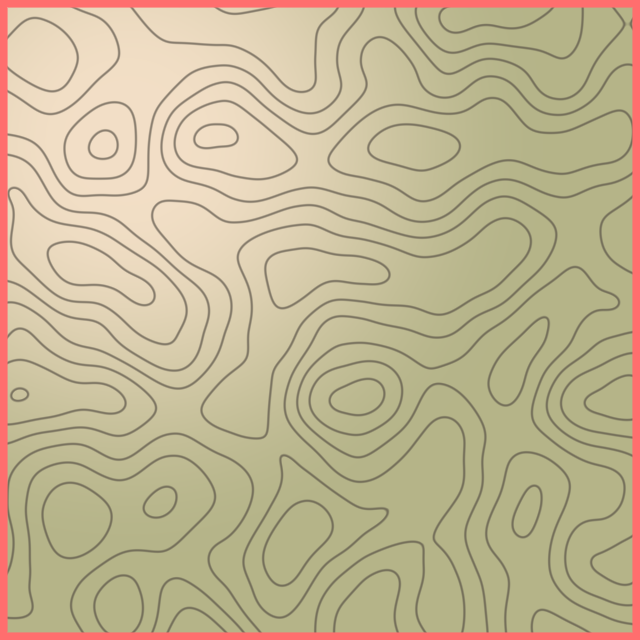
Write a Shadertoy shader that draws this pattern.

```glsl
// Topographic contour lines over a warm radial gradient, framed by a coral border.

const vec3 CREAM = vec3(0.948, 0.872, 0.775);
const vec3 OLIVE = vec3(0.708, 0.705, 0.535);
const vec3 INK   = vec3(0.330, 0.300, 0.260);
const vec3 CORAL = vec3(1.000, 0.430, 0.430);

const vec2  GLOW_CENTER   = vec2(0.20, 0.78);
const float GLOW_INNER    = 0.08;
const float GLOW_OUTER    = 0.66;
const float BORDER_WIDTH  = 0.0118;
const float LINE_WIDTH    = 0.0034;
const float LINE_OPACITY  = 0.66;
const float TERRAIN_SCALE = 5.0;   // noise cells across the canvas
const float DETAIL        = 0.14;  // weight of the finer terrain layer
const float LEVELS        = 5.8;   // contour lines per unit of height
const float MIN_SLOPE     = 5.0;   // keeps flat summits from filling with ink
const vec2  TERRAIN_SHIFT = vec2(13.3, 7.6);

// Unit gradient direction for a lattice point.
vec2 latticeGradient(vec2 cell) {
    vec3 q = fract(cell.xyx * vec3(0.1031, 0.1030, 0.0973));
    q += dot(q, q.yzx + 33.33);
    float angle = 6.28318 * fract((q.x + q.y) * q.z);
    return vec2(cos(angle), sin(angle));
}

float cornerHeight(vec2 cell, vec2 local, vec2 corner) {
    return dot(latticeGradient(cell + corner), local - corner);
}

// Gradient noise with quintic blending.
float gradientNoise(vec2 p) {
    vec2 cell = floor(p), f = fract(p);
    vec2 blend = f * f * f * (f * (f * 6.0 - 15.0) + 10.0);
    float low  = mix(cornerHeight(cell, f, vec2(0, 0)),
                     cornerHeight(cell, f, vec2(1, 0)), blend.x);
    float high = mix(cornerHeight(cell, f, vec2(0, 1)),
                     cornerHeight(cell, f, vec2(1, 1)), blend.x);
    return mix(low, high, blend.y);
}

// Terrain height measured in contour levels.
float terrain(vec2 uv) {
    vec2 p = uv * TERRAIN_SCALE + TERRAIN_SHIFT;
    return LEVELS * (gradientNoise(p) + DETAIL * gradientNoise(p * 2.0 + 41.7));
}

// Distance to the nearest contour, in canvas units.
float contourDistance(vec2 uv) {
    const vec2 e = vec2(0.001, 0.0);
    float height = terrain(uv);
    vec2 slope = vec2(terrain(uv + e.xy) - terrain(uv - e.xy),
                      terrain(uv + e.yx) - terrain(uv - e.yx)) / (2.0 * e.x);
    return abs(fract(height) - 0.5) / max(length(slope), MIN_SLOPE);
}

void mainImage(out vec4 fragColor, in vec2 fragCoord) {
    float size = min(iResolution.x, iResolution.y);
    vec2 uv = fragCoord / size;
    vec2 extent = iResolution.xy / size;
    float pixel = 1.0 / size;

    // Ground colour
    float fade = smoothstep(GLOW_INNER, GLOW_OUTER, distance(uv, GLOW_CENTER));
    vec3 color = mix(CREAM, OLIVE, fade);

    // Contour lines
    float edge = contourDistance(uv) - 0.5 * LINE_WIDTH;
    float line = 1.0 - smoothstep(-pixel, pixel, edge);
    color = mix(color, INK, line * LINE_OPACITY);

    // Border
    vec2 inset = min(uv, extent - uv);
    float border = 1.0 - smoothstep(-0.5 * pixel, 0.5 * pixel,
                                    min(inset.x, inset.y) - BORDER_WIDTH);
    fragColor = vec4(mix(color, CORAL, border), 1.0);
}
```
